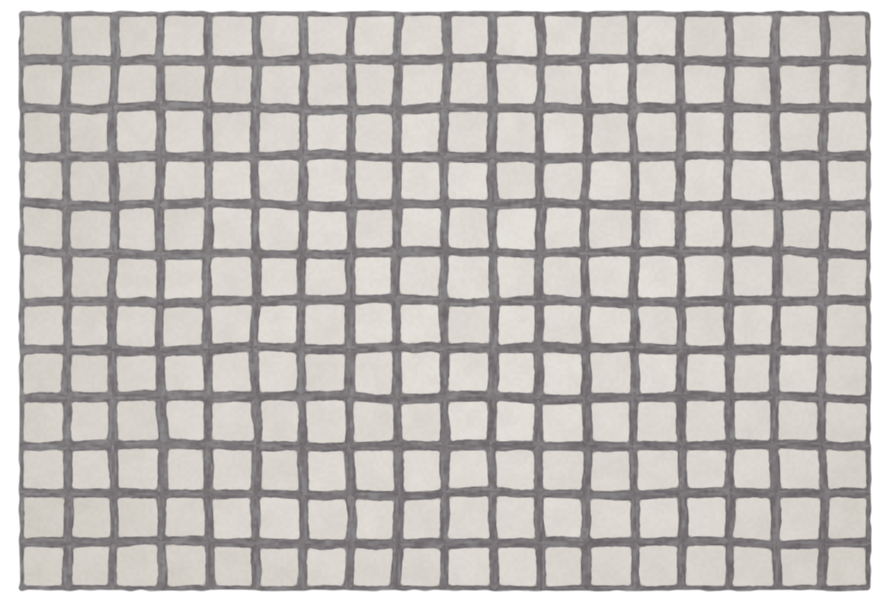
Give the GLSL for this pattern, as a Shadertoy shader.

```glsl
// Cream tufted rug with a hand-drawn grey grid, 18 by 12 squares, on white.

float hash(vec2 p) {
    vec3 q = fract(vec3(p.xyx) * 0.1031);
    q += dot(q, q.yzx + 33.33);
    return fract((q.x + q.y) * q.z);
}

float noise(vec2 p) {
    vec2 i = floor(p), f = fract(p);
    f = f * f * (3.0 - 2.0 * f);
    return mix(mix(hash(i), hash(i + vec2(1, 0)), f.x),
               mix(hash(i + vec2(0, 1)), hash(i + vec2(1, 1)), f.x), f.y);
}

// Signed distance to the nearest of a set of parallel, unsteady lines.
float lineDistance(float across, float along, float pitch, float count, float seed) {
    float i = clamp(round(across / pitch), 0.0, count);
    float inner = step(0.5, i) * step(i, count - 0.5);
    float lane = i * 7.0 + seed;
    float drift = 0.0065 * (noise(vec2(along * 8.0, lane)) - 0.5)
                + 0.0030 * (noise(vec2(along * 34.0, lane + 3.0)) - 0.5);
    float halfWidth = 0.0077 + 0.0026 * (noise(vec2(along * 24.0, lane + 5.0)) - 0.5);
    return abs(across - i * pitch - drift * inner) - halfWidth;
}

float smoothMin(float a, float b, float k) {
    float h = max(k - abs(a - b), 0.0) / k;
    return min(a, b) - h * h * k * 0.25;
}

void mainImage(out vec4 fragColor, in vec2 fragCoord) {
    // Height units, measured from the centre of the rug
    float pixel = 1.0 / iResolution.y;
    vec2 p = (fragCoord - 0.5 * iResolution.xy) * pixel - vec2(-0.005, 0.005);
    vec2 halfSize = vec2(0.700, 0.476);
    vec2 count = vec2(18, 12);
    vec2 pitch = 2.0 * halfSize / count;
    vec2 q = p + halfSize;

    // Grid of uneven lines with softened corners
    float vertical = lineDistance(q.x, q.y, pitch.x, count.x, 11.0);
    float horizontal = lineDistance(q.y, q.x, pitch.y, count.y, 211.0);
    float grid = smoothMin(vertical, horizontal, 0.006);
    grid += 0.0012 * (noise(q * 150.0) - 0.5);

    // Cream pile: lighter towards the upper middle, varied by square
    float light = 0.86 - 0.75 * dot(p - vec2(0.08, 0.1), p - vec2(0.08, 0.1));
    light += 0.16 * (hash(floor(q / pitch) + 40.0) - 0.5);
    light += 0.22 * (noise(q * 35.0) - 0.5) + 0.20 * (noise(q * 190.0) - 0.5);
    vec3 cream = mix(vec3(0.79, 0.77, 0.735), vec3(0.895, 0.878, 0.855), clamp(light, 0.0, 1.0));

    // Grey yarn: streaks follow each line, edges sink into shadow
    vec2 fibre = vertical < horizontal ? q : q.yx;
    float streak = 0.65 * noise(fibre * vec2(240, 55)) + 0.35 * noise(q * 170.0);
    float yarn = 0.5 + 1.1 * (streak - 0.5) + 0.25 * p.y - 0.15 * p.x;
    yarn -= 0.25 * smoothstep(-0.004, 0.0, grid);
    vec3 grey = mix(vec3(0.42, 0.40, 0.41), vec3(0.57, 0.56, 0.565), clamp(yarn, 0.0, 1.0));

    float soft = 0.0010 + 0.7 * pixel;
    vec3 color = mix(grey, cream, smoothstep(-soft, soft, grid));

    // Slightly ragged outer edge on a white ground
    vec2 e = abs(p) - halfSize + 0.006;
    float edge = length(max(e, 0.0)) + min(max(e.x, e.y), 0.0) - 0.006;
    edge += 0.003 * (noise(q * 60.0) - 0.5);
    color = mix(color, vec3(1), smoothstep(-soft, soft, edge));

    fragColor = vec4(color, 1.0);
}
```
